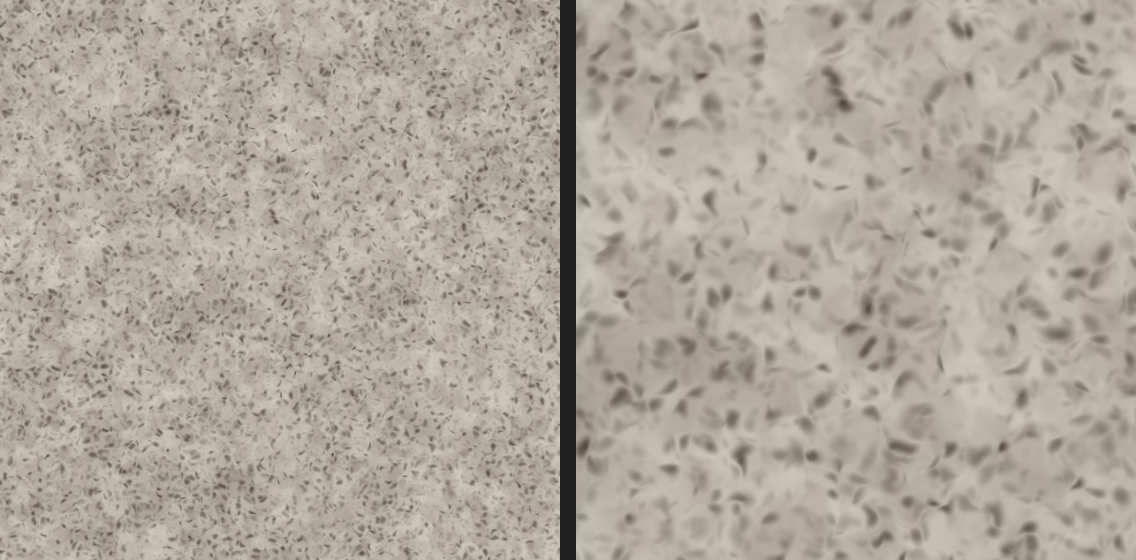
Left, the full canvas; right, a detail of the centre.
A WebGL 2 fragment shader for this texture:

```glsl
#version 300 es
precision highp float;

#define SPECK_CELLS 74.0
#define FLECK_CELLS 108.0
#define PATCH_CELLS 38.0
#define CLUSTER_CELLS 15.0
#define GRAIN_CELLS 200.0
#define SPECK_DEPTH 0.30
#define FLECK_DEPTH 0.10
#define PATCH_DEPTH 0.05
#define MOTTLE_DEPTH 0.085
#define WARP 0.0075
#define STONE_LIGHT vec3(0.774, 0.752, 0.702)
#define PATCH_TINT vec3(0.008, -0.003, -0.004)

uniform vec2 u_resolution;
out vec4 fragColor;

// Three independent values in 0..1 for each cell
vec3 hash3(vec2 cell, int seed) {
    uvec3 v = uvec3(ivec3(ivec2(cell), seed)) * 1664525u + 1013904223u;
    v.x += v.y * v.z;
    v.y += v.z * v.x;
    v.z += v.x * v.y;
    v ^= v >> 16u;
    v.x += v.y * v.z;
    v.y += v.z * v.x;
    v.z += v.x * v.y;
    return vec3(v >> 8u) / 16777216.0;
}

// Cellular noise: values of scattered points, blended by distance
vec3 softCells(vec2 p, int seed) {
    vec2 home = floor(p);
    vec3 total = vec3(0.0);
    float weights = 0.0;
    for (int y = -1; y <= 1; y++) {
        for (int x = -1; x <= 1; x++) {
            vec2 cell = home + vec2(x, y);
            vec2 offset = cell + 0.15 + 0.7 * hash3(cell, seed).xy - p;
            float weight = exp(-5.5 * dot(offset, offset));
            total += weight * hash3(cell, seed + 1);
            weights += weight;
        }
    }
    return total / weights;
}

// Scattered soft ellipses with random direction, size and darkness
float specks(vec2 p, float density, int seed) {
    vec2 home = floor(p);
    float darkness = 0.0;
    for (int y = -1; y <= 1; y++) {
        for (int x = -1; x <= 1; x++) {
            vec2 cell = home + vec2(x, y);
            vec3 place = hash3(cell, seed);
            vec3 shape = hash3(cell, seed + 1);
            float angle = shape.x * 3.14159;
            float c = cos(angle), s = sin(angle);
            vec2 offset = mat2(c, s, -s, c) * (p - cell - place.xy);
            vec2 radii = mix(0.65, 1.1, shape.y) * vec2(0.55, 0.36);
            float body = 1.0 - smoothstep(0.1, 1.35, length(offset / radii));
            float strength = mix(0.28, 1.0, pow(shape.z, 1.6));
            float present = smoothstep(-0.06, 0.06, density - place.z);
            darkness = max(darkness, body * strength * present);
        }
    }
    return darkness;
}

void main() {
    vec2 uv = gl_FragCoord.xy / min(u_resolution.x, u_resolution.y);

    // Irregular outlines and uneven crowding
    vec3 bend = softCells(uv * SPECK_CELLS, 11);
    vec2 warped = uv + (bend.xy - 0.5) * WARP;
    float crowding = softCells(uv * CLUSTER_CELLS, 21).x;
    vec3 region = softCells(warped * PATCH_CELLS, 31);
    float density = 0.08 + 0.6 * crowding + 0.55 * region.y;

    // Pale ground with mottling and fine grain
    vec3 grain = softCells(uv * GRAIN_CELLS, 41);
    float mottle = softCells(warped * SPECK_CELLS * 0.8, 51).x;
    float shade = 0.026 + MOTTLE_DEPTH * (mottle - 0.45) + 0.03 * (grain.x - 0.5);
    shade += 0.06 * (crowding - 0.5);

    // Warm patches, then small flecks and dark specks
    float warmth = smoothstep(0.48, 0.82, region.x);
    shade += PATCH_DEPTH * warmth;
    shade += FLECK_DEPTH * specks(warped * FLECK_CELLS, 0.65, 61);
    shade += SPECK_DEPTH * specks(warped * SPECK_CELLS, density, 71);

    vec3 colour = STONE_LIGHT - shade * vec3(1.0, 1.02, 1.0);
    colour += PATCH_TINT * (warmth - 0.3);
    fragColor = vec4(colour, 1.0);
}
```
